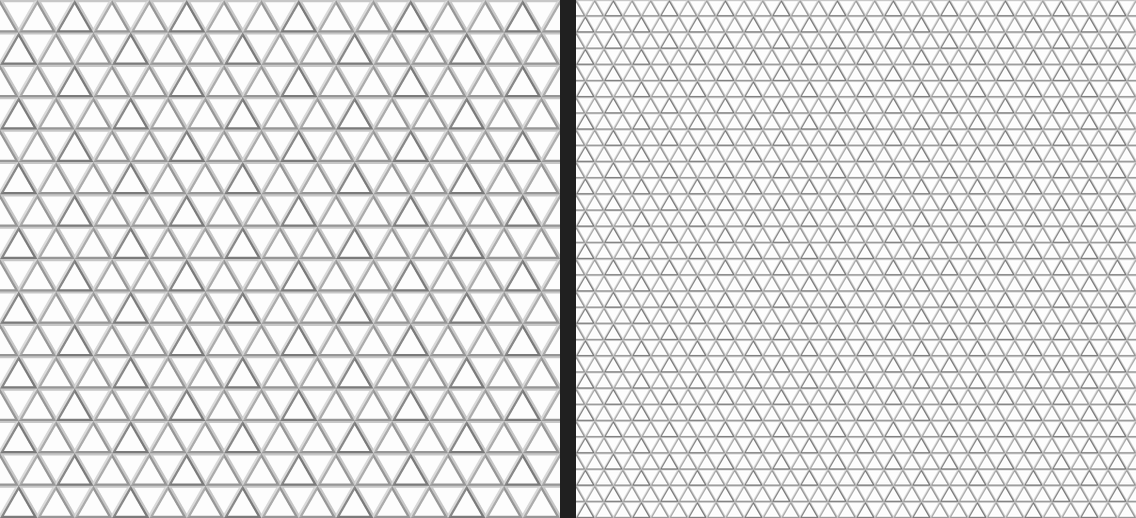
Left, the tile; right, the same tile 2 across and 2 down.
Reproduce this pattern procedurally as a Shadertoy shader.

```glsl
// Grey of the bevel nearest to a point, or the pale face inside it
float latticeShade(vec2 uv) {
    vec2 p = uv * vec2(15.0, 16.0);
    float row = floor(p.y);
    float height = fract(p.y);

    // Skew each row so that one cell holds an up and a down triangle
    float skewed = p.x + 0.5 * mod(row, 2.0) - 0.5 * height;
    float column = floor(skewed);
    float across = fract(skewed);
    bool pointsUp = across + height < 1.0;

    // Distances to the left, right and level sides, in side lengths
    vec3 sides = pointsUp
        ? vec3(across, 1.0 - across - height, height)
        : vec3(across + height - 1.0, 1.0 - across, 1.0 - height);
    sides *= 0.866;

    // Every third upright triangle is darker, staggered by row
    bool accented = mod(column - 2.0 * mod(row, 2.0), 3.0) < 0.5;
    vec3 greys = vec3(0.78, 0.85, 0.78);
    if (pointsUp) greys = accented ? vec3(0.53, 0.48, 0.48) : vec3(0.67, 0.59, 0.59);

    // The nearest side wins, which mitres the corners
    float nearest = min(sides.x, min(sides.y, sides.z));
    float bevel = nearest == sides.x ? greys.x : nearest == sides.y ? greys.y : greys.z;
    return nearest < 0.06 ? bevel : 0.993;
}

void mainImage(out vec4 fragColor, in vec2 fragCoord) {
    // Average a 4 by 4 grid of samples for smooth edges
    float shade = 0.0;
    for (int j = 0; j < 4; j++) {
        for (int i = 0; i < 4; i++) {
            vec2 offset = (vec2(i, j) + 0.5) / 4.0 - 0.5;
            shade += latticeShade((fragCoord + offset) / iResolution.xy);
        }
    }
    fragColor = vec4(vec3(shade / 16.0), 1.0);
}
```
